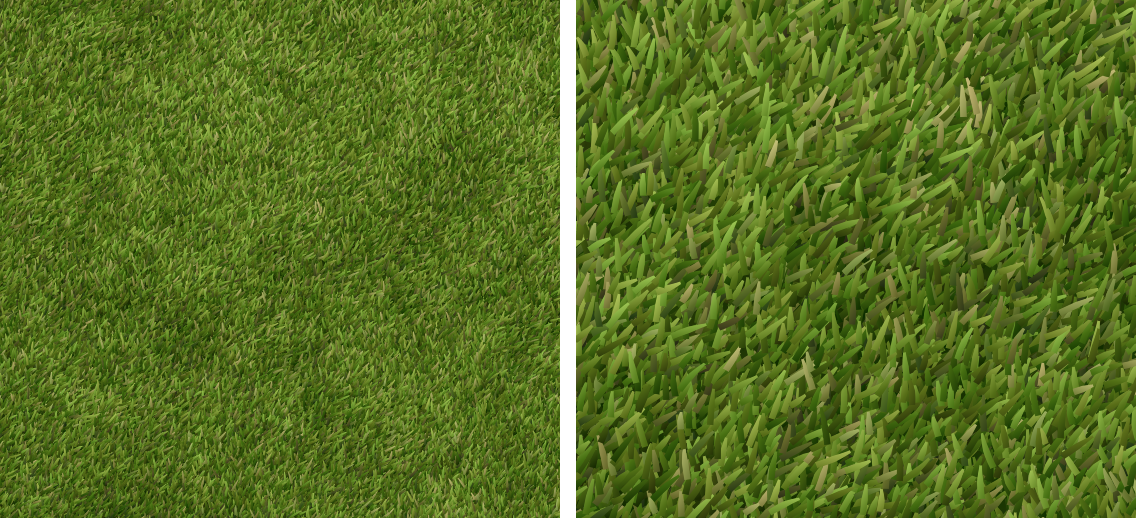
Left, the full canvas; right, a detail of the centre.
Give the GLSL for this texture, as a Shadertoy shader.

```glsl
// Draws a mown lawn: dense short grass blades leaning right, with soft light and dark patches.

vec3 hash3(vec2 p) {
    vec3 q = fract(vec3(p.xyx) * vec3(0.1031, 0.1030, 0.0973));
    q += dot(q, q.yxz + 33.33);
    return fract((q.xxy + q.yzz) * q.zyx);
}

float noise(vec2 p) {
    vec2 i = floor(p), f = fract(p);
    f = f * f * (3.0 - 2.0 * f);
    return mix(mix(hash3(i).x, hash3(i + vec2(1, 0)).x, f.x),
               mix(hash3(i + vec2(0, 1)).x, hash3(i + vec2(1, 1)).x, f.x), f.y);
}

// Ramp from shaded soil through mid green to sunlit tips
vec3 grassColor(float tone, float hue, float straw) {
    tone = clamp(tone, 0.0, 1.0);
    vec3 mid = vec3(0.31, 0.43, 0.08);
    vec3 c = tone < 0.5 ? mix(vec3(0.09, 0.17, 0.005), mid, tone * 2.0)
                        : mix(mid, vec3(0.64, 0.76, 0.33), tone * 2.0 - 1.0);
    c += (hue - 0.5) * vec3(0.09, -0.01, 0.03);
    return mix(c, c * vec3(1.12, 0.98, 1.2) + vec3(0.02, 0.0, 0.06), straw);
}

void mainImage(out vec4 fragColor, in vec2 fragCoord) {
    vec2 uv = fragCoord / iResolution.y;
    const float density = 82.0;
    float pixel = density / iResolution.y;

    // Broad bands, clumps and local lean of the turf
    float band = noise(uv * vec2(2.5, 6.0) + 4.0) - 0.5;
    float clump = noise(uv * vec2(15.0, 19.0) + 31.0) - 0.5;
    float patchTone = 0.12 * band + 0.15 * clump
                    + 0.05 * smoothstep(0.45, 0.8, uv.y) - 0.02;
    float patchLean = 0.38 + 0.7 * (noise(uv * 9.0 + 70.0) - 0.5);

    vec3 color = grassColor(0.1 + patchTone, noise(uv * 60.0), 0.0);

    // Blades stacked from the shaded bottom layer to the lit top layer
    for (int layer = 0; layer < 8; layer++) {
        float depth = float(layer) / 7.0;
        vec2 p = uv * density + float(layer) * vec2(37.37, 51.71);
        vec2 cell = floor(p);
        for (int y = -1; y <= 1; y++)
        for (int x = -1; x <= 1; x++) {
            vec2 id = cell + vec2(x, y);
            vec3 shape = hash3(id + 7.0);
            vec3 look = hash3(id + 191.0);
            float angle = patchLean + (shape.z - 0.5) * 1.5;
            vec2 along = vec2(sin(angle), cos(angle));
            vec2 d = p - id - shape.xy;
            float halfLength = mix(0.45, 1.0, look.x);
            float t = dot(d, along) / halfLength;
            float side = dot(d, vec2(along.y, -along.x)) + 0.1 * (look.y - 0.5) * t * t;

            // Tapered outline with pixel-wide edges
            float width = 0.17 * (1.0 - 0.6 * max(t, 0.0));
            float edge = max(abs(side) - width, (abs(t) - 1.0) * halfLength);
            float cover = smoothstep(0.6 * pixel, -0.6 * pixel, edge);

            float tone = 0.04 + 0.27 * depth + 0.55 * look.z + 0.14 * t
                       - 0.35 * side + patchTone;
            float straw = step(0.78, fract(look.x * 7.0 + look.y * 3.0));
            color = mix(color, grassColor(tone, look.y, straw), cover);
        }
    }

    fragColor = vec4(clamp(color, 0.0, 1.0), 1.0);
}
```
